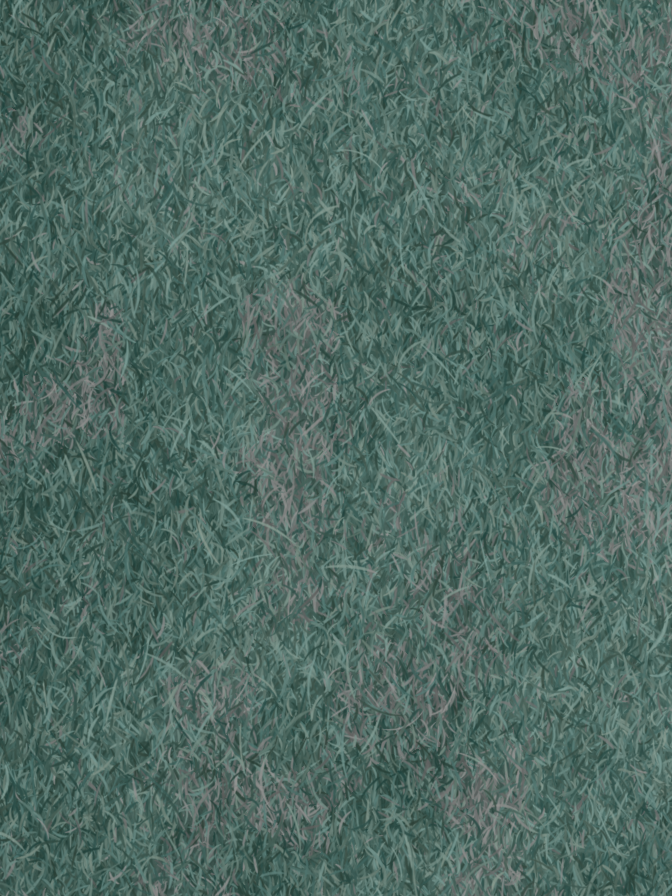
Reproduce this texture procedurally as a Shadertoy shader.

```glsl
#define FINE_LAYERS 12
#define FINE_CELL 0.021
#define LONG_CELL 0.052
#define BLADE_WIDTH 0.0019
#define SOFTNESS 0.0011
#define LEAN_SPREAD 1.5
#define SHADE vec3(0.14, 0.25, 0.22)
#define GREEN vec3(0.325, 0.445, 0.415)
#define PALE vec3(0.51, 0.61, 0.575)
#define STRAW vec3(0.56, 0.54, 0.54)
#define EARTH vec3(0.34, 0.35, 0.35)

vec4 hash4(vec2 p) {
    vec4 q = fract(p.xyxy * vec4(0.1031, 0.1030, 0.0973, 0.1099));
    q += dot(q, q.wzxy + 33.33);
    return fract((q.xxyz + q.yzzw) * q.zywx);
}

float noise(vec2 p) {
    vec2 i = floor(p), f = fract(p);
    f = f * f * (3.0 - 2.0 * f);
    return mix(mix(hash4(i).x, hash4(i + vec2(1, 0)).x, f.x),
               mix(hash4(i + vec2(0, 1)).x, hash4(i + vec2(1, 1)).x, f.x), f.y);
}

float fbm(vec2 p) {
    float sum = 0.0, amp = 0.5;
    for (int i = 0; i < 4; i++) {
        sum += amp * noise(p);
        p = p * 2.03 + 17.7;
        amp *= 0.5;
    }
    return sum / 0.9375;
}

vec3 grassRamp(float tone) {
    tone = clamp(tone, 0.0, 1.0);
    return tone < 0.5 ? mix(SHADE, GREEN, tone * 2.0) : mix(GREEN, PALE, tone * 2.0 - 1.0);
}

// Coverage of a bent, tapering blade centred on the origin
float blade(vec2 p, float angle, float halfLength, float width, float bend) {
    float c = cos(angle), s = sin(angle);
    p = vec2(c * p.x + s * p.y, c * p.y - s * p.x);
    float along = p.y / halfLength;
    p.x += bend * halfLength * (along * along - 0.3);
    float taper = width * (1.0 - 0.65 * along * along);
    float soft = SOFTNESS + 0.4 / iResolution.x;
    float side = 1.0 - smoothstep(taper - soft, taper + soft, abs(p.x));
    return side * (1.0 - smoothstep(0.75, 1.0, abs(along)));
}

// One layer of scattered blades, painted over the colour below
vec3 paintLayer(vec3 col, vec2 p, float cell, float seed, float density,
                float lift, float dryness, float light) {
    vec2 grid = p / cell + hash4(vec2(seed, 7.0)).xy * 10.0;
    vec2 base = floor(grid);
    for (int y = -1; y <= 1; y++)
    for (int x = -1; x <= 1; x++) {
        vec2 id = base + vec2(x, y);
        vec4 place = hash4(id + seed * 31.7);
        vec4 look = hash4(id + seed * 57.3 + 211.0);
        if (place.w > density) continue;
        vec2 local = (grid - id - place.xy) * cell;
        float angle = (place.z + look.x - 1.0) * LEAN_SPREAD;
        float halfLength = cell * mix(0.4, 0.95, look.y);
        float width = BLADE_WIDTH * mix(0.65, 1.25, look.z);
        float bend = (fract(look.x * 13.0) - 0.5) * 0.7;
        float cover = blade(local, angle, halfLength, width, bend);
        vec3 tint = grassRamp(look.w * 0.95 + lift + light);
        // Blue green to yellow green variation
        tint += (fract(look.z * 17.0) - 0.5) * vec3(0.05, -0.015, -0.035);
        float dry = step(fract(look.y * 23.0), dryness);
        tint = mix(tint, STRAW * mix(0.72, 1.08, look.w), dry * 0.8);
        col = mix(col, tint, cover * 0.82);
    }
    return col;
}

void mainImage(out vec4 fragColor, in vec2 fragCoord) {
    vec2 p = fragCoord / iResolution.x;
    vec2 uv = fragCoord / iResolution.xy;

    // Broad light and dry patches, stronger toward the right
    float patches = fbm(p * 7.0 + 3.0);
    float light = (fbm(p * 5.0 + 41.0) - 0.5) * 0.35 + (uv.x - 0.5) * 0.07;
    vec2 corner = uv - vec2(0.58, 0.52);
    light -= 0.2 * dot(corner, corner);
    float dryness = 0.04 + 0.45 * smoothstep(0.5, 0.78, patches + 0.18 * (uv.x - 0.4));

    // Shaded ground between the blades
    float ground = fbm(p * vec2(150.0, 75.0));
    vec3 col = grassRamp(0.05 + 0.5 * ground + light);
    col = mix(col, EARTH, 0.25 * smoothstep(0.45, 0.7, patches));

    // Dense short turf
    for (int i = 0; i < FINE_LAYERS; i++) {
        float k = float(i);
        float lift = 0.05 * k / float(FINE_LAYERS);
        col = paintLayer(col, p, FINE_CELL * (0.85 + 0.04 * k), k + 1.0,
                         0.9, lift, dryness, light);
    }

    // Sparse long stems
    for (int i = 0; i < 2; i++)
        col = paintLayer(col, p, LONG_CELL, float(i) + 40.0, 0.28, 0.22, dryness * 0.6, light);

    // Fine mottling
    col *= 0.94 + 0.12 * fbm(p * vec2(170.0, 110.0) + 9.0);
    fragColor = vec4(col, 1.0);
}
```
